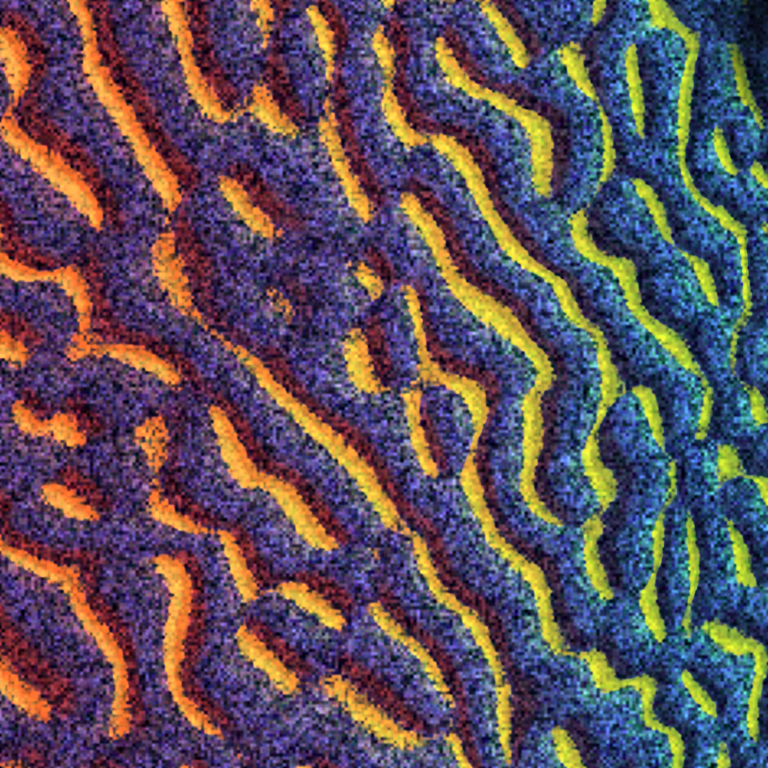
Give the GLSL for this texture, as a Shadertoy shader.

```glsl
// Brain-coral surface: velvety violet ridges wander between glowing valleys.
// Oriented wave kernels are summed into a phase field; the phase across each
// ridge selects shadow, nap, rim or valley, and fine grain roughens the result.

const float TAU = 6.2832;
const float RIDGES_PER_CANVAS = 9.8;
const float GRAIN_CELLS = 235.0;

// Three hashed values in 0..1 for a lattice point.
vec3 hash3(vec2 p) {
    vec3 h = fract(p.xyx * vec3(0.1031, 0.1030, 0.0973));
    h += dot(h, h.yxz + 33.33);
    return fract((h.xxy + h.yzz) * h.zyx);
}

// Three independent channels of smooth value noise.
vec3 noise3(vec2 p) {
    vec2 cell = floor(p);
    vec2 f = fract(p);
    f = f * f * (3.0 - 2.0 * f);
    vec3 low = mix(hash3(cell), hash3(cell + vec2(1, 0)), f.x);
    vec3 high = mix(hash3(cell + vec2(0, 1)), hash3(cell + vec2(1, 1)), f.x);
    return mix(low, high, f.y);
}

// Sum of randomly turned wave kernels; its angle is the phase across a ridge.
vec2 ridgeWave(vec2 q, float heading, float spread) {
    vec2 home = floor(q);
    vec2 wave = vec2(0.0);
    for (int j = -3; j <= 3; j++) {
        for (int i = -3; i <= 3; i++) {
            vec2 cell = home + vec2(i, j);
            vec3 rnd = hash3(cell + 71.0);
            vec2 d = q - cell - rnd.xy;
            float turn = heading + spread * (hash3(cell + 143.0).x - 0.5);
            float phase = TAU * (dot(d, vec2(cos(turn), sin(turn))) + rnd.z);
            wave += exp(-0.42 * dot(d, d)) * vec2(cos(phase), sin(phase));
        }
    }
    return wave / (length(wave) + 0.3);
}

// Closeness of the wave to a given phase, from -1 to 1.
float facing(vec2 wave, float phase) {
    return dot(wave, vec2(cos(phase), sin(phase)));
}

// Blend of three colours from the left over the middle to the right.
vec3 acrossColor(vec3 left, vec3 middle, vec3 right, float x) {
    return mix(mix(left, middle, smoothstep(0.1, 0.58, x)), right, smoothstep(0.5, 0.92, x));
}

void mainImage(out vec4 fragColor, in vec2 fragCoord) {
    vec2 uv = fragCoord / iResolution.y;
    float x = uv.x;

    // The surface curves away at the right, so features crowd together there.
    vec2 bent = vec2(x + 0.22 * x * x * x * x, uv.y + 0.12 * x * x * (uv.y - 0.5));
    vec2 q = bent * RIDGES_PER_CANVAS;
    q += 0.55 * (noise3(q * 0.85 + 9.0).xy - 0.5);
    float crowding = smoothstep(0.5, 1.0, x) * (1.0 - 0.6 * uv.y);
    vec2 wave = ridgeWave(q, mix(0.8, 0.4, x), mix(1.45, 2.3, crowding));

    // Grain scatters both the brightness and the borders of the nap.
    vec3 grain = noise3(uv * GRAIN_CELLS) - 0.5;
    grain += 0.5 * (noise3(uv.yx * GRAIN_CELLS * 0.57 + 31.0) - 0.5);
    vec3 patches = noise3(uv * 5.0 + 17.0) - 0.5;

    // Masks by position across the ridge.
    float valleyLevel = facing(wave, 2.7) + 0.16 * grain.x + 0.14 * patches.x;
    float valley = smoothstep(0.46, 0.76, valleyLevel - 0.05 * x);
    float rim = smoothstep(0.58, 0.9, facing(wave, 2.2) + 0.1 * grain.y);
    float shadow = smoothstep(0.45, 0.88, facing(wave, 4.15) + 0.18 * grain.z);
    float halo = smoothstep(0.25, 0.85, facing(wave, 1.55) + 0.2 * grain.y);

    // Ridge nap: purple away from the light, blue towards it.
    vec3 purple = acrossColor(vec3(0.25, 0.12, 0.25), vec3(0.25, 0.15, 0.32), vec3(0.13, 0.20, 0.38), x);
    vec3 blue = acrossColor(vec3(0.28, 0.23, 0.46), vec3(0.28, 0.29, 0.55), vec3(0.19, 0.38, 0.62), x);
    float blueness = 0.46 + 0.38 * facing(wave, 0.7) + 0.75 * grain.z;
    vec3 color = mix(purple, blue, clamp(blueness, 0.0, 1.0));

    vec3 haloColor = acrossColor(vec3(0.42, 0.27, 0.37), vec3(0.43, 0.45, 0.50), vec3(0.24, 0.58, 0.56), x);
    color = mix(color, haloColor, 0.65 * halo);
    vec3 shadowColor = acrossColor(vec3(0.42, 0.12, 0.15), vec3(0.36, 0.12, 0.15), vec3(0.09, 0.13, 0.25), x);
    color = mix(color, shadowColor, 0.88 * shadow);

    // Valley floor with a brighter rim along the lit ridge foot.
    vec3 floorColor = acrossColor(vec3(0.93, 0.43, 0.17), vec3(0.88, 0.62, 0.22), vec3(0.56, 0.70, 0.22), x);
    vec3 rimColor = acrossColor(vec3(0.98, 0.66, 0.30), vec3(0.94, 0.83, 0.27), vec3(0.78, 0.87, 0.20), x);
    color = mix(color, mix(floorColor, rimColor, rim), valley);

    // Speckle is strong on the nap and faint on the smooth floor.
    float speckle = mix(1.25, 0.3, valley);
    color *= 1.0 + speckle * (0.75 * grain.x + 0.45 * grain);
    color += 0.1 * (1.0 - valley) * grain.zxy;

    // Far upper right falls into darkness.
    float corner = smoothstep(0.16, 0.0, length((uv - vec2(1.03, 1.0)) * vec2(1.0, 0.75)));
    color *= 1.0 - 0.85 * corner;

    fragColor = vec4(clamp(color, 0.0, 1.0), 1.0);
}
```
